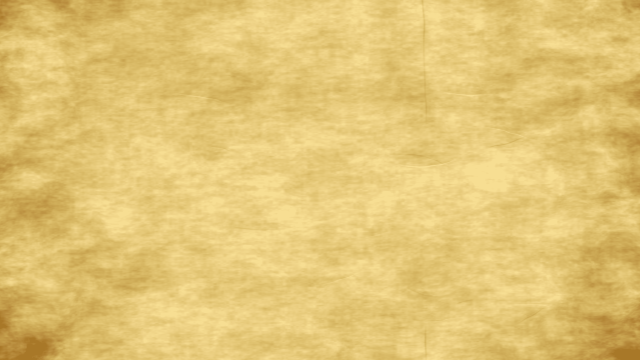
Give the GLSL for this texture, as a Shadertoy shader.

```glsl
float hash(vec2 p) {
    vec3 q = fract(p.xyx * 0.1031);
    q += dot(q, q.yzx + 33.33);
    return fract((q.x + q.y) * q.z);
}

float valueNoise(vec2 p) {
    vec2 cell = floor(p), f = fract(p);
    f = f * f * (3.0 - 2.0 * f);
    float low = mix(hash(cell), hash(cell + vec2(1, 0)), f.x);
    float high = mix(hash(cell + vec2(0, 1)), hash(cell + vec2(1, 1)), f.x);
    return mix(low, high, f.y);
}

// Layered noise, centred on zero
float fbm(vec2 p, int octaves) {
    float sum = 0.0, weight = 0.5;
    for (int i = 0; i < octaves; i++) {
        sum += weight * (valueNoise(p) - 0.5);
        p = p * 1.93 + vec2(17.3, 41.7);
        weight *= 0.62;
    }
    return sum;
}

// Short curved wrinkles: a thin ridge with a soft shadow on one side
float wrinkles(vec2 p) {
    float relief = 0.0;
    for (int i = 0; i < 16; i++) {
        float id = float(i) * 7.0 + 3.0;
        vec2 center = vec2(0.45 + 1.05 * hash(vec2(id, 1.0)), 0.06 + 0.68 * hash(vec2(id, 2.0)));
        float angle = 1.0 * hash(vec2(id, 3.0)) - 0.35;
        float halfLength = mix(0.03, 0.11, hash(vec2(id, 4.0)));
        float ridge = 0.6 * hash(vec2(id, 6.0)) - 0.32;
        vec2 axis = vec2(cos(angle), sin(angle));
        vec2 d = p - center;
        d = vec2(dot(d, axis), dot(d, vec2(-axis.y, axis.x)));
        d.y += 5.0 * (hash(vec2(id, 5.0)) - 0.5) * d.x * d.x + 0.01 * fbm(p * 24.0, 2);
        float taper = 1.0 - smoothstep(0.3 * halfLength, halfLength, abs(d.x));
        float shadow = smoothstep(-0.001, 0.002, d.y) * exp(-abs(d.y) / 0.018);
        relief += taper * (ridge * exp(-d.y * d.y / 4e-6) - 0.13 * shadow);
    }
    return relief;
}

// Vertical fold, visible only near the top and bottom edges
float fold(vec2 p) {
    float d = p.x - 1.18 - 0.03 * fbm(vec2(p.y * 7.0, 2.0), 3);
    float reach = smoothstep(0.65, 0.7, p.y) + 1.0 - smoothstep(0.06, 0.11, p.y);
    float wear = 0.3 + 0.7 * valueNoise(vec2(p.y * 22.0, 8.0));
    return reach * wear * (0.3 * exp(-d * d / 1e-5) + 0.07 * exp(-abs(d) / 0.012));
}

void mainImage(out vec4 fragColor, in vec2 fragCoord) {
    vec2 p = fragCoord / iResolution.y;
    vec2 rim = abs(2.0 * fragCoord / iResolution.xy - 1.0);

    // Blotches, fibres and grain
    vec2 warp = vec2(fbm(p * 6.0, 3), fbm(p * 6.0 + 31.0, 3));
    float stain = fbm(p * vec2(2.8, 4.2) + 0.6 * warp, 4);
    float mottle = fbm(p * vec2(12.0, 18.0) + 0.9 * warp + 60.0, 5);
    vec2 slanted = vec2(p.x, p.y - 0.03 * p.x) + 0.015 * warp;
    float fibre = fbm(slanted * vec2(15.0, 75.0) + 90.0, 3);
    float weave = fbm(p * vec2(75.0, 22.0) + 140.0, 2);
    float grain = fbm(slanted * vec2(65.0, 135.0) + 200.0, 2);

    // Browning toward the sides and corners
    float side = pow(rim.x, 4.0);
    float browning = 0.6 * side + 0.12 * pow(rim.y, 6.0) + 0.2 * side * pow(rim.y, 4.0);
    browning *= clamp(1.0 - 1.8 * stain - 1.6 * mottle, 0.25, 1.8);

    float tone = 0.87 + 0.7 * stain + 0.52 * mottle;
    tone += 0.42 * fibre + 0.16 * weave + 0.42 * grain;
    tone += wrinkles(p) - fold(p) - browning;
    tone = clamp(tone, -0.35, 1.2);

    // Ochre tint strongest between brown and cream
    vec3 color = mix(vec3(0.73, 0.56, 0.25), vec3(0.93, 0.82, 0.52), tone);
    color += vec3(0.0, 0.045, -0.06) * max(tone * (1.0 - tone), 0.0);
    fragColor = vec4(color, 1.0);
}
```
